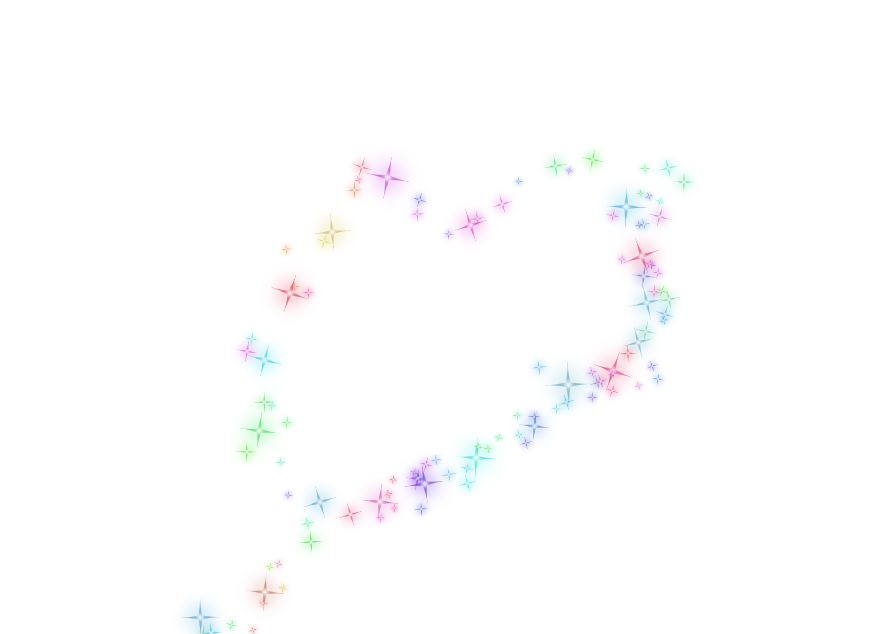
Reproduce this background procedurally as a Shadertoy shader.

```glsl
// Pastel four-pointed sparkles with soft halos, swept in a loop over white.
// Five cubic curves carry evenly spaced stars; a hash scatters them, and
// every few steps a larger accent star sits exactly on its curve.

const vec3  PAPER        = vec3(1.0);
const float ACCENT_SIZE  = 0.034;  // spike length, in canvas heights
const float SMALL_MIN    = 0.008;
const float SMALL_MAX    = 0.020;
const float SPIKE_WIDTH  = 0.12;   // relative to spike length
const float SPIKE_ALPHA  = 0.54;
const float HALO_ALPHA   = 0.20;
const float HALO_FALLOFF = 1.8;
const float CORE_FALLOFF = 30.0;
const float MAX_TILT     = 0.35;
const float HUE_JITTER   = 0.14;
const vec3  DULL_TINT    = vec3(0.60);

// Control points of the curves, in canvas heights
const vec2 CREST[4] = vec2[4](vec2(1.125, 0.660), vec2(0.938, 0.853), vec2(0.763, 0.522), vec2(0.643, 0.697));
const vec2 FALL[4]  = vec2[4](vec2(0.624, 0.730), vec2(0.460, 0.599), vec2(0.360, 0.415), vec2(0.432, 0.219));
const vec2 TAIL[4]  = vec2[4](vec2(0.508, 0.219), vec2(0.487, 0.127), vec2(0.355, -0.035), vec2(0.311, 0.033));
const vec2 LOWER[4] = vec2[4](vec2(0.577, 0.202), vec2(0.653, 0.221), vec2(0.754, 0.279), vec2(0.879, 0.347));
const vec2 UPPER[4] = vec2[4](vec2(0.857, 0.393), vec2(1.057, 0.382), vec2(1.044, 0.557), vec2(0.974, 0.706));

// Hue along each curve: base, swing, frequency, phase
const vec4 CREST_HUE = vec4(0.62, 0.25, 6.0, -2.9);
const vec4 FALL_HUE  = vec4(0.75, 0.40, 6.0, 0.0);
const vec4 TAIL_HUE  = vec4(0.30, 0.27, 6.28, 1.57);
const vec4 LOWER_HUE = vec4(0.68, 0.20, 5.4, 1.0);
const vec4 UPPER_HUE = vec4(0.68, 0.27, 12.2, -1.39);

vec3 hash31(float n) {
    vec3 p = fract(vec3(n) * vec3(0.1031, 0.1030, 0.0973));
    p += dot(p, p.yzx + 33.33);
    return fract((p.xxy + p.yzz) * p.zyx);
}

vec3 hueColor(float hue) {
    return clamp(abs(fract(hue + vec3(0.0, 0.667, 0.333)) * 6.0 - 3.0) - 1.0, 0.0, 1.0);
}

vec2 bezier(vec2 c[4], float t) {
    float s = 1.0 - t;
    return s * s * s * c[0] + 3.0 * s * s * t * c[1] + 3.0 * s * t * t * c[2] + t * t * t * c[3];
}

// Coverage of one tapering pair of spikes along x
float spikes(vec2 p, float size, float pixel) {
    p = abs(p);
    float taper = max(1.0 - p.x / size, 0.0);
    float halfWidth = SPIKE_WIDTH * size * taper * taper;
    float inside = smoothstep(0.0, 2.0 * pixel, size - p.x);
    return inside * clamp(0.5 + (halfWidth - p.y) / pixel, 0.0, 1.0);
}

void drawStar(inout vec3 color, vec2 p, float size, vec3 tint, float tilt, float pixel) {
    float r2 = dot(p, p) / (size * size);
    if (r2 > 4.0) return;
    float c = cos(tilt), s = sin(tilt);
    p = mat2(c, -s, s, c) * p;

    float halo = HALO_ALPHA * exp(-HALO_FALLOFF * r2) * (1.0 - smoothstep(2.0, 4.0, r2));
    color = mix(color, tint, halo);
    float body = max(spikes(p, size, pixel), spikes(p.yx, size, pixel));
    color = mix(color, tint * 0.88, body * SPIKE_ALPHA);
    color = mix(color, PAPER, 0.85 * exp(-CORE_FALLOFF * r2));
}

void drawStrand(inout vec3 color, vec2 uv, vec2 curve[4], vec4 hueWave,
                int count, int accentStep, int accentOffset, float spread, float seed, float pixel) {
    for (int i = 0; i < count; i++) {
        float t = (float(i) + 0.5) / float(count);
        vec3 place = hash31(float(i) + seed);
        vec3 look = hash31(float(i) + seed + 57.0);
        bool accent = i % accentStep == accentOffset;

        vec2 center = bezier(curve, t);
        float size = ACCENT_SIZE * mix(0.75, 1.1, place.z);
        float hue = hueWave.x + hueWave.y * sin(hueWave.z * t + hueWave.w);
        if (!accent) {
            center += (place.xy - 0.5) * 2.0 * spread;
            size = mix(SMALL_MIN, SMALL_MAX, place.z * place.z);
            hue += (look.x - 0.5) * 2.0 * HUE_JITTER;
        }
        vec3 tint = mix(DULL_TINT, hueColor(hue), mix(0.4, 0.9, sqrt(look.y)));
        drawStar(color, uv - center, size, tint, (look.z - 0.5) * 2.0 * MAX_TILT, pixel);
    }
}

void mainImage(out vec4 fragColor, in vec2 fragCoord) {
    float pixel = 1.0 / iResolution.y;
    vec2 uv = (fragCoord - 0.5 * iResolution.xy) * pixel + vec2(0.707, 0.5);
    vec3 color = PAPER;

    // Sparse upper and left arcs
    drawStrand(color, uv, CREST, CREST_HUE, 14, 20, 10, 0.042, 11.0, pixel);
    drawStrand(color, uv, FALL, FALL_HUE, 20, 4, 0, 0.045, 131.0, pixel);
    drawStrand(color, uv, TAIL, TAIL_HUE, 13, 6, 0, 0.045, 251.0, pixel);
    // Dense diagonal and its upward hook
    drawStrand(color, uv, LOWER, LOWER_HUE, 26, 7, 2, 0.036, 371.0, pixel);
    drawStrand(color, uv, UPPER, UPPER_HUE, 35, 6, 2, 0.042, 491.0, pixel);

    fragColor = vec4(color, 1.0);
}
```
